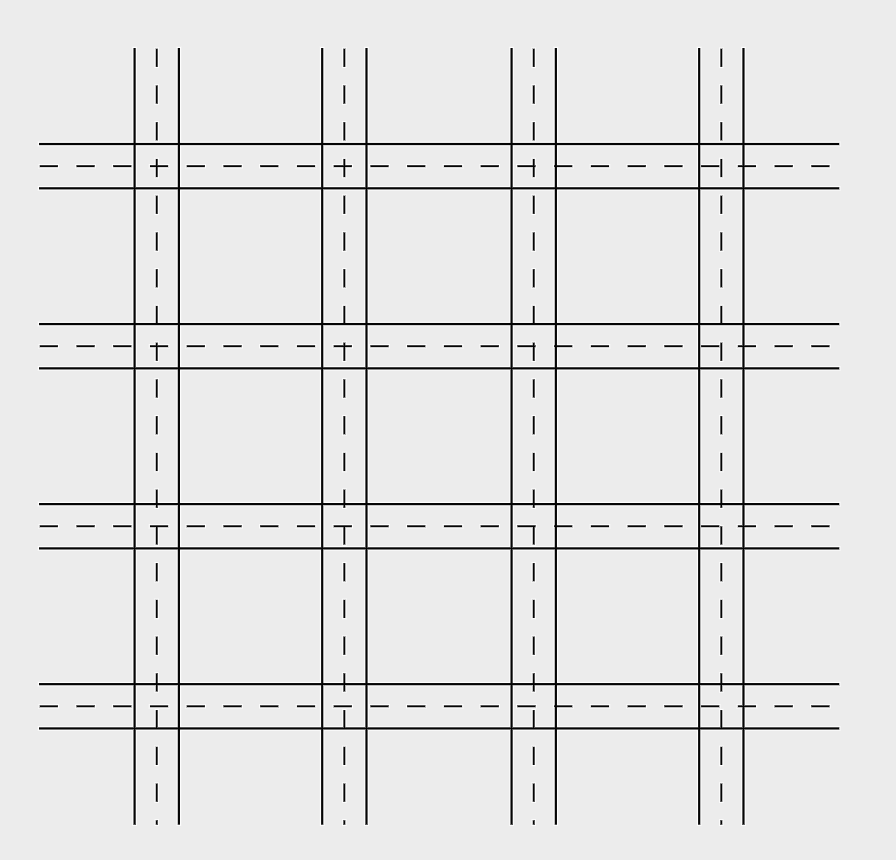
Reproduce this pattern procedurally as a Shadertoy shader.

```glsl
// Four horizontal and four vertical roads crossing on pale grey paper.
// Each road is two solid kerbs and a dashed centre line, built from signed
// distances, inked in black with a thin white rim around every stroke.

const vec2  CANVAS      = vec2(768.0, 738.0);  // drawing units
const int   ROADS       = 4;                   // per direction
const vec2  FIRST_ROAD  = vec2(134.5, 142.6);  // first vertical x, horizontal y
const vec2  ROAD_STEP   = vec2(161.5, 154.5);
const vec2  ROAD_START  = vec2(33.5, 41.2);    // where roads begin, along x and y
const vec2  ROAD_LENGTH = vec2(686.7, 666.5);
const float KERB_OFFSET = 19.0;
const float KERB_WIDTH  = 1.9;
const float DASH_WIDTH  = 1.65;
const float DASH_PERIOD = 31.53;
const float DASH_LENGTH = 15.6;
const float DASH_PHASE  = 0.6;
const float RIM_WIDTH   = 1.0;
const float UNEVENNESS  = 0.58;                // drift of the vertical roads

const vec3 PAPER = vec3(0.927);
const vec3 RIM   = vec3(0.995);
const vec3 INK   = vec3(0.015);

// Distance to a band of the given width centred on zero.
float band(float x, float width) {
    return abs(x) - 0.5 * width;
}

// Distance to dashes repeated along one axis.
float dashes(float along, float period, float dashLength) {
    float middle = along - DASH_PHASE - 0.5 * dashLength;
    float local = mod(middle + 0.5 * period, period) - 0.5 * period;
    return band(local, dashLength);
}

// Distance to one road; q.x runs along it, q.y across from its centre.
float road(vec2 q, float roadLength) {
    float kerbs = band(abs(q.y) - KERB_OFFSET, KERB_WIDTH);
    float centre = max(band(q.y, DASH_WIDTH),
                       dashes(q.x, DASH_PERIOD, DASH_LENGTH));
    float ends = band(q.x - 0.5 * roadLength, roadLength);
    return max(min(kerbs, centre), ends);
}

// Distance to the whole network.
float network(vec2 p) {
    float d = 1e4;
    vec2 along = p - ROAD_START;
    for (int i = 0; i < ROADS; i++) {
        float k = float(i);
        vec2 centre = FIRST_ROAD + k * ROAD_STEP;
        centre.x -= UNEVENNESS * sin(k * 6.2832 / 3.0);
        d = min(d, road(vec2(along.x, p.y - centre.y), ROAD_LENGTH.x));
        d = min(d, road(vec2(along.y, p.x - centre.x), ROAD_LENGTH.y));
    }
    return d;
}

// Smoothed share of a pixel that lies inside a shape.
float coverage(float d, float pixel) {
    return clamp(0.5 - d / pixel, 0.0, 1.0);
}

void mainImage(out vec4 fragColor, in vec2 fragCoord) {
    float pixel = CANVAS.y / iResolution.y;
    vec2 p = fragCoord * pixel;
    p.y = CANVAS.y - p.y;  // measure downward from the top edge

    float d = network(p);
    vec3 color = mix(PAPER, RIM, coverage(d - RIM_WIDTH, pixel));
    color = mix(color, INK, coverage(d, pixel));
    fragColor = vec4(color, 1.0);
}
```
